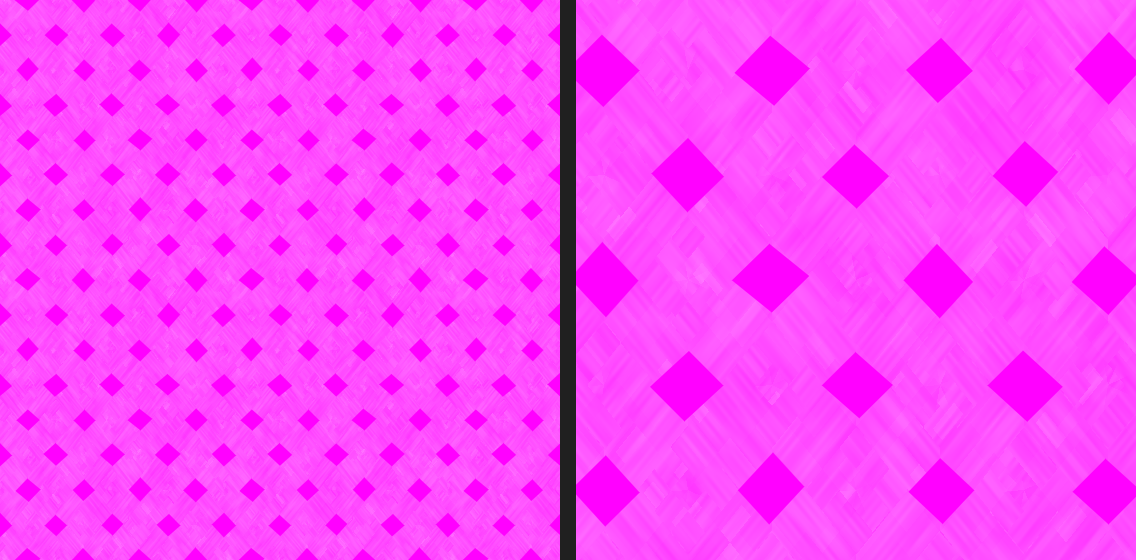
Left, the full canvas; right, a detail of the centre.
This pattern is drawn by a WebGL 2 fragment shader. Its source:

```glsl
#version 300 es
precision highp float;
// Staggered magenta diamonds on a paler lattice of brushed diagonal streaks.

uniform vec2 u_resolution;
out vec4 fragColor;

const vec2 REPEATS = vec2(10.0, 8.0);         // lattice periods across and up
const float VARIATION_PERIOD = 4.0;           // periods before the wear recurs
const vec2 DIAMOND_HALF = vec2(0.0213, 0.0208);
const float STRIP_EDGE = 0.19;                // diamond half side in lattice units
const vec3 DIAMOND_COLOR = vec3(1.0, 0.005, 1.0);
const float GROUND_GREEN = 0.308;

float hash(vec2 p, float salt) {
    vec3 q = fract(vec3(p.xyx) * vec3(0.1031, 0.1030, 0.0973) + salt * 0.137);
    q += dot(q, q.yzx + 33.33);
    return fract((q.x + q.y) * q.z);
}

// Hash of a diagonal grid cell, wrapped to the variation period.
float cellHash(vec2 cell, vec2 scale, float salt) {
    vec2 c = cell * scale.yx;
    float period = 2.0 * VARIATION_PERIOD * scale.x * scale.y;
    vec2 key = floor(mod(vec2(c.x + c.y, c.x - c.y) + 0.5, period));
    return hash(key, salt);
}

// Value noise with separate scales along the two diagonals.
float noise(vec2 uv, vec2 scale, float salt) {
    vec2 p = uv * scale;
    vec2 i = floor(p);
    vec2 f = fract(p);
    f = f * f * (3.0 - 2.0 * f);
    float low = mix(cellHash(i, scale, salt),
                    cellHash(i + vec2(1, 0), scale, salt), f.x);
    float high = mix(cellHash(i + vec2(0, 1), scale, salt),
                     cellHash(i + vec2(1, 1), scale, salt), f.x);
    return mix(low, high, f.y);
}

// Fine brushed lines along one diagonal, in about -0.5 to 0.5.
float streaks(vec2 uv, bool alongU, float salt) {
    vec2 fine = alongU ? vec2(3.0, 34.0) : vec2(34.0, 3.0);
    vec2 broad = alongU ? vec2(2.0, 11.0) : vec2(11.0, 2.0);
    return 0.6 * noise(uv, fine, salt) + 0.4 * noise(uv, broad, salt + 1.0) - 0.5;
}

// Faint irregular petals where the strips cross.
float floret(vec2 uv) {
    vec2 cell = floor(uv);
    vec2 d = uv - cell - 0.5;
    float salt = 40.0 + floor((atan(d.y, d.x) + 3.14159) * 1.4);
    float petal = cellHash(cell, vec2(1), salt);
    float reach = 0.06 + 0.16 * cellHash(cell, vec2(1), salt + 20.0);
    return (petal - 0.35) * smoothstep(reach, reach * 0.6, length(d));
}

float groundGreen(vec2 uv) {
    vec2 local = abs(uv - round(uv));
    vec2 blockScale = vec2(5.0);
    vec2 block = floor(uv * blockScale);

    // Bridges run from diamond to diamond; crossings mix both directions.
    bool crossing = min(local.x, local.y) > STRIP_EDGE;
    bool alongU = crossing ? cellHash(block, blockScale, 3.0) > 0.5
                           : local.y < local.x;
    float green = GROUND_GREEN;
    green += 0.15 * streaks(uv, alongU, alongU ? 5.0 : 9.0);
    green += 0.07 * (noise(uv, vec2(2.0), 13.0) - 0.5);

    // Overlapping hard-edged patches.
    green += 0.032 * (cellHash(block, blockScale, 17.0) - 0.5);
    vec2 slab = alongU ? vec2(2.0, 7.0) : vec2(7.0, 2.0);
    green += 0.04 * (cellHash(floor(uv * slab), slab, 19.0) - 0.5);

    // Occasional pale scuffs, broken up along the brush direction.
    vec2 scuffScale = alongU ? vec2(4.0, 9.0) : vec2(9.0, 4.0);
    float scuff = step(0.965, cellHash(floor(uv * scuffScale), scuffScale, 23.0));
    green += scuff * (0.04 + 0.12 * max(streaks(uv, alongU, 27.0), 0.0));
    return green + 0.08 * floret(uv);
}

// Coverage of the slightly uneven diamond nearest to this point.
float diamond(vec2 uv, float pixel) {
    vec2 cell = round(uv);
    vec2 d = uv - cell;
    vec2 p = 0.5 * vec2(d.x + d.y, d.x - d.y) / REPEATS;
    vec2 shift = vec2(cellHash(cell, vec2(1), 61.0), cellHash(cell, vec2(1), 62.0)) - 0.5;
    vec2 stretch = vec2(cellHash(cell, vec2(1), 63.0), cellHash(cell, vec2(1), 64.0)) - 0.5;
    vec2 skew = vec2(cellHash(cell, vec2(1), 65.0), cellHash(cell, vec2(1), 66.0)) - 0.5;
    p -= shift * 0.0022;
    p += p.yx * skew * 0.13;
    vec2 halfSize = DIAMOND_HALF * (1.0 + 0.17 * stretch);
    float dist = (dot(abs(p) / halfSize, vec2(1.0)) - 1.0) * 0.707 * halfSize.x;
    return smoothstep(0.7 * pixel, -0.7 * pixel, dist);
}

void main() {
    vec2 canvas = gl_FragCoord.xy / u_resolution;
    vec2 grid = canvas * REPEATS - vec2(0.5, 0.0);
    vec2 uv = vec2(grid.x + grid.y, grid.x - grid.y);   // diamonds at integers

    vec3 ground = vec3(1.0, groundGreen(uv), 1.0);
    float cover = diamond(uv, 1.0 / u_resolution.y);
    fragColor = vec4(mix(ground, DIAMOND_COLOR, cover), 1.0);
}
```
